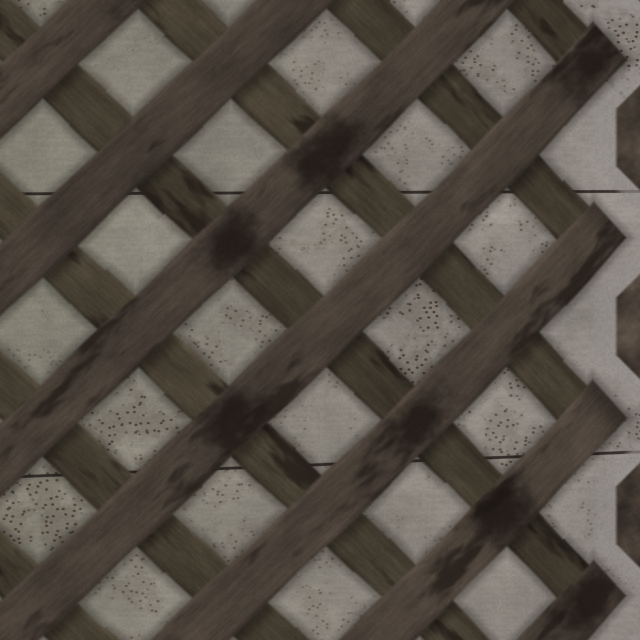
Give the GLSL for this pattern, as a three.js fragment shader.

```glsl
// Weathered diagonal wooden lattice over pale horizontal siding, with a scalloped trim at right.
// Skewed coordinates number the slats: q.x counts across the front slats, q.y across the back ones.
// Layered sines make blotches, cellular noise makes grain and specks, hashes vary each repeat.
#define PITCH vec2(0.1484, 0.1400)
#define ANCHOR vec2(0.508, 0.622)
#define FRONT_HALF 0.207
#define BACK_HALF 0.188
#define SOFT 0.016
#define COURSE 0.443
#define FRONT_WOOD vec3(0.278, 0.243, 0.212)
#define BACK_WOOD vec3(0.262, 0.235, 0.188)
#define STAIN vec3(0.125, 0.100, 0.085)
#define PANEL vec3(0.535, 0.515, 0.485)
#define DIRT vec3(0.26, 0.22, 0.18)

varying vec2 vUv;

float hash(vec2 p) {
  return fract(sin(dot(p, vec2(127.1, 311.7))) * 4375.54);
}

// Distance to the nearest scattered point
float cells(vec2 p) {
  vec2 base = floor(p);
  float nearest = 2.0;
  for (int j = -1; j <= 1; j++) {
    for (int i = -1; i <= 1; i++) {
      vec2 c = base + vec2(float(i), float(j));
      vec2 point = c + vec2(hash(c), hash(c + 37.0));
      nearest = min(nearest, length(p - point));
    }
  }
  return nearest;
}

float blotches(vec2 p) {
  float sum = 0.0, amp = 0.5;
  for (int i = 0; i < 5; i++) {
    p = mat2(0.8, 0.6, -0.6, 0.8) * p * 1.8 + 1.7;
    sum += amp * sin(p.x + sin(p.y * 1.3)) * sin(p.y + 0.7 * sin(p.x));
    amp *= 0.65;
  }
  return sum;
}

// The spacing tightens toward the right
vec2 latticeCoords(vec2 p) {
  vec2 k = (p - ANCHOR) / PITCH;
  k.x += 0.028 * pow(max(k.x, 0.0), 2.0);
  return 0.5 * vec2(k.x - k.y, k.x + k.y);
}

float cover(float d) { return 1.0 - smoothstep(-SOFT, SOFT, d); }

vec3 siding(vec2 p, vec2 q) {
  float tilt = p.x * mix(0.04, 0.004, smoothstep(0.3, 0.7, p.y));
  float above = fract((p.y - 0.697 - tilt) / COURSE) * COURSE;
  float below = COURSE - above;
  vec3 col = PANEL * (1.0 + 0.09 * blotches(p * 9.0));
  col *= mix(vec3(0.95, 0.96, 0.92), vec3(1.04, 1.03, 1.05), p.x);
  col *= 0.97 + 0.06 * cells(p * vec2(22.0, 150.0));
  col *= 1.0 + 0.05 * smoothstep(0.055, 0.045, below);
  // Specks gather in some openings more than in others
  float grime = hash(floor(q + 0.5) + 5.0);
  float patchy = smoothstep(0.1, 0.6, blotches(p * 21.0 + 4.0) + 0.5 * grime - 0.1);
  float specks = smoothstep(0.28, 0.08, cells(p * vec2(75.0, 95.0)));
  col = mix(col, DIRT, (0.75 * specks + 0.18) * patchy * grime);
  float joint = smoothstep(0.0035, 0.001, min(above, below));
  return mix(col, STAIN, 0.8 * joint);
}

vec3 trim(vec3 col, vec2 p) {
  float dy = abs(fract((p.y - 0.785) / 0.295 + 0.5) - 0.5) * 0.295;
  float edge = p.x - 0.963 - max(0.0, dy - 0.045);
  float rim = smoothstep(-0.045, -0.025, edge);
  col = mix(col, vec3(0.57, 0.55, 0.54), 0.65 * rim);
  vec3 wood = FRONT_WOOD * (0.95 + 0.4 * blotches(p * 16.0));
  return mix(col, wood, smoothstep(-0.004, 0.004, edge));
}

// across runs -1 to 1 over the slat width; along follows its length
vec3 timber(vec3 base, float across, float along, float id) {
  vec2 g = vec2(across, along) + vec2(id * 13.7, id * 5.3);
  float streak = cells(g * vec2(6.0, 2.2)) - 0.5;
  float fine = cells(g * vec2(20.0, 9.0)) - 0.5;
  vec3 col = base * (0.94 + 0.16 * hash(vec2(id, 9.0)));
  col *= 1.0 + 0.13 * streak + 0.08 * fine + 0.16 * blotches(g * vec2(0.8, 1.9));
  col *= 1.0 + 0.14 * smoothstep(-0.7, -0.95, across) - 0.18 * smoothstep(0.75, 1.0, across);
  float rot = smoothstep(0.25, 0.75, blotches(g * vec2(0.7, 1.1) + 8.0));
  return mix(col, STAIN, 0.75 * rot);
}

void main() {
  vec2 q = latticeCoords(vUv);
  vec2 id = floor(q);
  vec2 off = q - id - 0.5;
  float frontEnd = q.y - (2.75 - id.x);
  float backEnd = q.x - (2.6 - id.y);
  float wobble = 0.007 * sin(q.y * 5.0 + id.x * 2.0) + 0.005 * sin(q.x * 7.0 + id.y);
  float front = max(abs(off.x) - FRONT_HALF - wobble, frontEnd);
  float back = max(abs(off.y) - BACK_HALF + wobble, backEnd);

  // Siding and trim, with contact shadow beside the slats
  vec3 col = trim(siding(vUv, q), vUv);
  col *= 1.0 - 0.25 * smoothstep(0.09, 0.0, min(front, back));

  // Back slats, shaded under the front ones and mossy at one edge
  vec3 rear = timber(BACK_WOOD, -off.y / BACK_HALF, q.x, id.y + 31.0);
  rear *= 1.0 - 0.32 * smoothstep(0.14, 0.0, front) * step(0.0, off.x);
  rear *= 1.0 - 0.3 * smoothstep(0.07, 0.18, off.y) * smoothstep(0.2, 0.9, vUv.x);
  col = mix(col, rear, cover(back));

  // Front slats, blackened at some crossings and at the cut ends
  vec3 face = timber(FRONT_WOOD, off.x / FRONT_HALF, q.y, id.x);
  float reach = length(off * vec2(1.1, 0.8)) + 0.12 * blotches(q * 4.0);
  float soot = step(0.72, hash(id + 2.0)) * smoothstep(0.34, 0.05, reach);
  soot = max(soot, 0.55 * smoothstep(-0.25, 0.0, frontEnd));
  col = mix(col, mix(face, STAIN * 0.85, 0.8 * soot), cover(front));

  col *= 0.98 + 0.05 * hash(floor(vUv * 300.0));
  gl_FragColor = vec4(col, 1.0);
}
```
